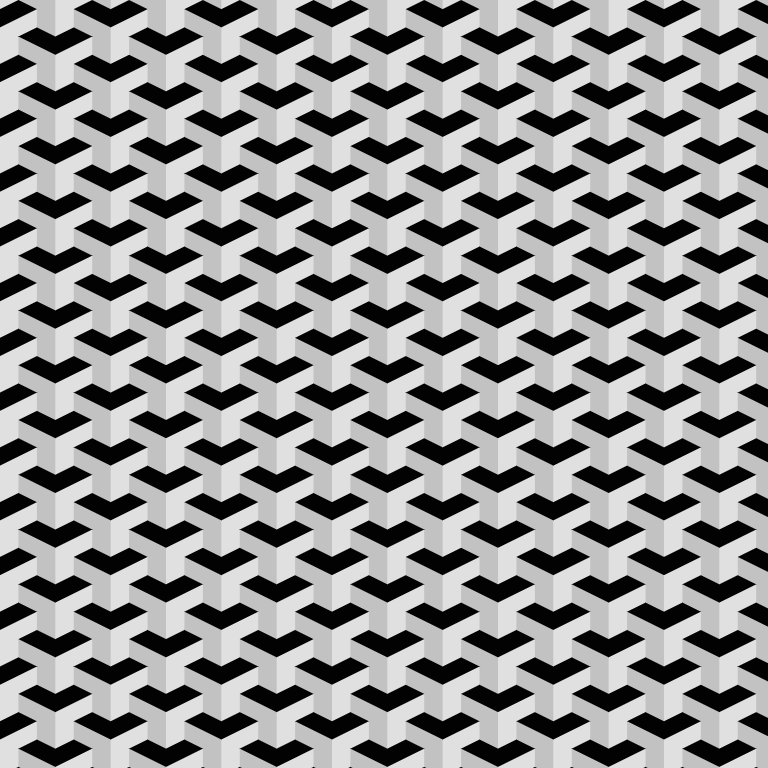
Write a Shadertoy shader that draws this pattern.

```glsl
// Isometric relief of interlocking Y-shaped blocks: black chevron tops over
// a dark left wall and a light right wall. Columns alternate by half a period;
// each point only needs the chevrons of the column to its left and right.

// Coverage of a chevron whose lower tip is at v = 0, at distance a from its axis
float chevron(float a, float v, float pixel) {
    float t = fract(v + 0.25) - 0.25;
    float top = min(1.0 / 3.0 + 0.5 * a, 2.0 / 3.0 - 0.5 * a);
    float d = max(0.5 * a - t, t - top) / length(vec2(1.0, 0.5));
    return clamp(0.5 - d / pixel, 0.0, 1.0);
}

void mainImage(out vec4 fragColor, in vec2 fragCoord) {
    // One unit is a column across and a chevron period down
    vec2 p = fragCoord / iResolution.y * vec2(13.88, 14.02) - vec2(0.0, 0.02);
    float pixel = 14.0 / iResolution.y;

    float column = floor(p.x);
    float f = p.x - column;
    float v = p.y + 0.5 * mod(column + 1.0, 2.0);

    // The light wall is wide along the arm and narrow along the post
    float wallWidth = fract(v + 1.0 / 6.0) < 0.5 ? 2.0 / 3.0 : 1.0 / 3.0;
    float fromMiddle = abs(fract(f - 0.5 * wallWidth + 0.5) - 0.5);
    float light = clamp(0.5 + (0.5 * wallWidth - fromMiddle) / pixel, 0.0, 1.0);

    // Tops of the two neighbouring columns
    float top = max(chevron(f, v, pixel), chevron(1.0 - f, v + 0.5, pixel));

    float shade = mix(mix(0.76, 0.88, light), 0.006, top);
    fragColor = vec4(vec3(shade), 1.0);
}
```
